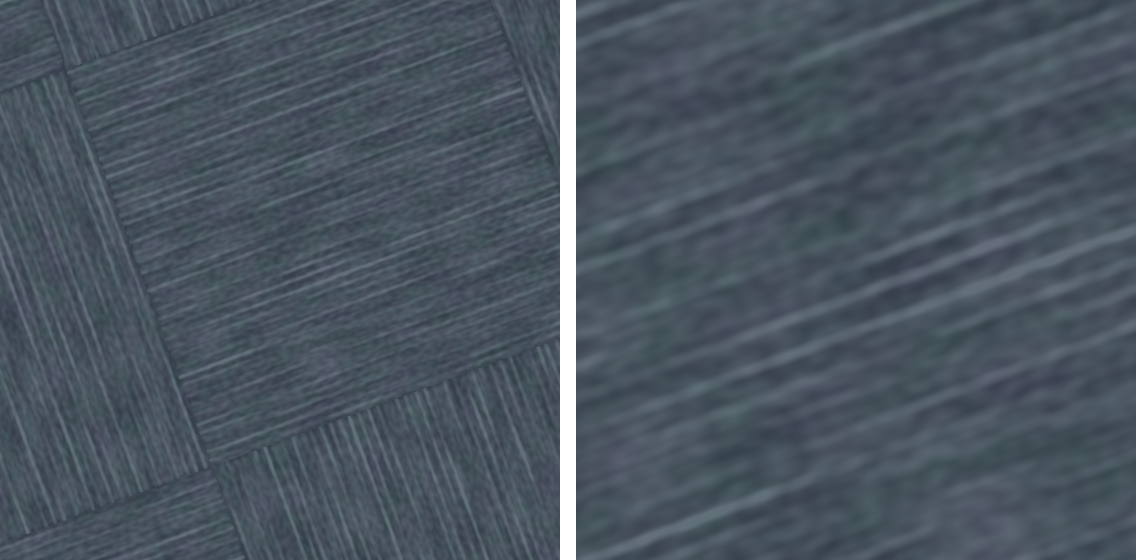
Left, the full canvas; right, a detail of the centre.
Give the GLSL for this texture, as a Shadertoy shader.

```glsl
#define TILE_SIZE 0.755
#define TILE_ANGLE 0.352
#define TILE_CORNER vec2(0.378, 0.167)
#define ROWS 42.0
#define LINE_HALF_WIDTH 0.17
#define LINE_GAIN 0.85
#define STREAK_GAIN 0.6
#define GRAIN_GAIN 0.55
#define MOTTLE_GAIN 0.35
#define SEAM_WIDTH 0.009
#define DARK_YARN vec3(0.238, 0.278, 0.322)
#define LIGHT_YARN vec3(0.350, 0.400, 0.440)

// Integer hash giving two values in 0..1
vec2 hash2(vec2 p) {
    uvec2 q = uvec2(ivec2(p)) * uvec2(1597u, 3812u);
    uint n = (q.x ^ (q.y * 2671u)) * 74761u;
    n = (n ^ (n >> 15u)) * 73939u;
    n = (n ^ (n >> 13u)) * 91193u;
    n ^= n >> 16u;
    return vec2(n & 65535u, n >> 16u) / 65535.0;
}

vec2 gradientAt(vec2 corner) {
    float angle = 6.28318 * hash2(corner).x;
    return vec2(cos(angle), sin(angle));
}

// Gradient noise, centred on zero
float gradientNoise(vec2 p) {
    vec2 i = floor(p), f = p - i;
    vec2 w = f * f * f * (f * (f * 6.0 - 15.0) + 10.0);
    vec2 e = vec2(0.0, 1.0);
    float a = dot(gradientAt(i), f);
    float b = dot(gradientAt(i + e.yx), f - e.yx);
    float c = dot(gradientAt(i + e.xy), f - e.xy);
    float d = dot(gradientAt(i + e.yy), f - e.yy);
    return mix(mix(a, b, w.x), mix(c, d, w.x), w.y);
}

// Raised light yarns that fade in and out along each row
float yarnLines(vec2 yarn, vec2 seed, float blur) {
    float across = yarn.y * ROWS;
    float row = floor(across);
    vec2 rnd = hash2(vec2(row, 0.0) + seed);
    float centre = 0.5 + 0.24 * (rnd.x - 0.5);
    float dist = abs(fract(across) - centre);
    float soft = max(0.14, blur * ROWS);
    float profile = 1.0 - smoothstep(LINE_HALF_WIDTH - soft, LINE_HALF_WIDTH + soft, dist);
    float fade = gradientNoise(vec2(yarn.x * 5.0 + 50.0 * rnd.y, row + 0.37) + seed);
    return profile * clamp(0.25 + 0.55 * rnd.y + 1.1 * fade, 0.0, 1.2);
}

void mainImage(out vec4 fragColor, in vec2 fragCoord) {
    float unit = min(iResolution.x, iResolution.y);
    vec2 uv = fragCoord / unit;
    float blur = 1.0 / (unit * TILE_SIZE);

    // Rotated grid of square tiles
    float c = cos(TILE_ANGLE), s = sin(TILE_ANGLE);
    vec2 p = uv - TILE_CORNER;
    vec2 grid = vec2(c * p.x + s * p.y, c * p.y - s * p.x) / TILE_SIZE;
    vec2 cell = floor(grid);
    vec2 local = grid - cell;

    // Quarter turn on alternate tiles
    bool turned = mod(cell.x + cell.y, 2.0) > 0.5;
    vec2 yarn = turned ? local.yx : local;
    vec2 seed = 137.0 * (cell + 8.0);

    // Woven tone: lines, long streaks, fine grain, broad mottling
    float tone = 0.26;
    tone += LINE_GAIN * yarnLines(yarn, seed, blur);
    tone += STREAK_GAIN * gradientNoise(yarn * vec2(7.0, 64.0) + seed);
    tone += GRAIN_GAIN * gradientNoise(yarn * vec2(52.0, 92.0) + seed + 31.3);
    tone += MOTTLE_GAIN * gradientNoise(yarn * vec2(9.0, 15.0) + seed + 71.7);

    // Shaded joint between tiles
    vec2 edge = min(local, 1.0 - local);
    float seam = 1.0 - smoothstep(0.0, SEAM_WIDTH + blur, min(edge.x, edge.y));
    tone -= 0.28 * seam;

    // Slight drift between violet and green yarns
    vec3 color = mix(DARK_YARN, LIGHT_YARN, clamp(tone, -0.25, 1.3));
    float tint = gradientNoise(yarn * vec2(11.0, 19.0) + seed + 13.9)
               + 0.6 * gradientNoise(yarn * vec2(30.0, 48.0) + seed + 91.1);
    color += tint * vec3(0.022, -0.012, 0.016);

    fragColor = vec4(color, 1.0);
}
```
